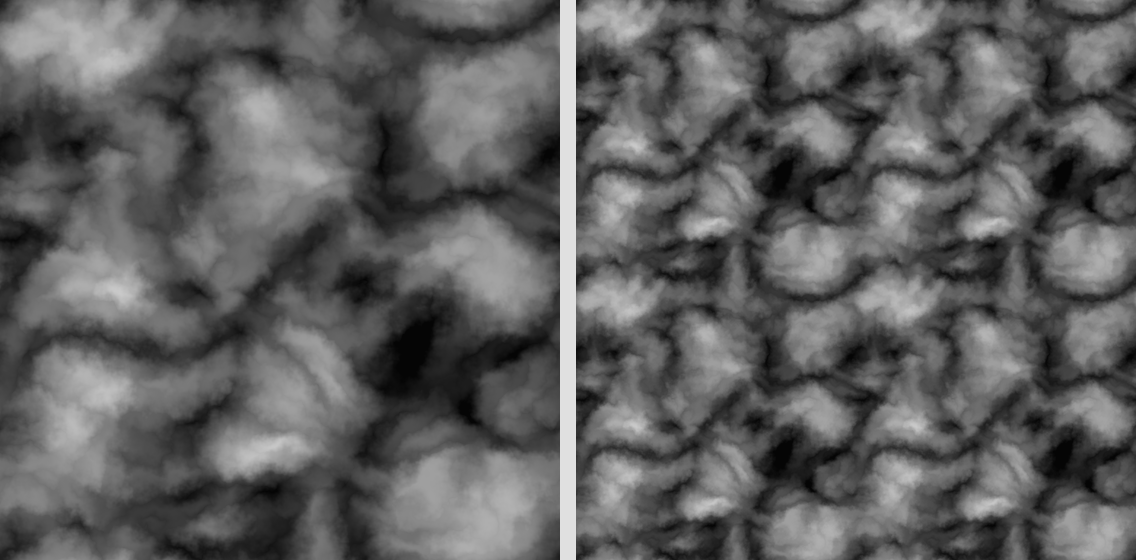
Left: one tile. Right: repeated 2 by 2.
Give the GLSL for this texture map, as a three.js fragment shader.

```glsl
// Tileable smoky grey clouds with dark ragged creases and faint light folds.
// Folded gradient noise (absolute value) is layered at several scales, and its
// domain is bent by a broad warp and frayed by a fine fractal warp.

varying vec2 vUv;

const float BASE_GREY = 0.115;
const vec2 CLOUD_CELLS = vec2(3.0, 4.0);   // whole repeats keep the tile seamless
const int FRAY_OCTAVES = 4;

// Sine-free hash: two values in 0..1 from a lattice cell and a seed.
vec2 hash2(vec2 cell, float seed) {
  vec3 p = fract(vec3(cell.xyx + seed * 17.31) * vec3(0.1031, 0.1030, 0.0973));
  p += dot(p, p.yzx + 33.33);
  return fract((p.xx + p.yz) * p.zy);
}

// Contribution of one lattice corner, wrapped to the period.
float cornerSlope(vec2 cell, vec2 offset, vec2 period, float seed) {
  vec2 wrapped = floor(mod(cell + 0.5, period));
  vec2 gradient = normalize(hash2(wrapped, seed) - 0.5001);
  return dot(gradient, offset);
}

// Periodic gradient noise, roughly -0.7..0.7.
float gradientNoise(vec2 uv, vec2 period, float seed) {
  vec2 p = uv * period;
  vec2 cell = floor(p);
  vec2 f = p - cell;
  vec2 w = f * f * f * (f * (f * 6.0 - 15.0) + 10.0);
  vec2 e = vec2(1.0, 0.0);
  float low = mix(cornerSlope(cell, f, period, seed),
                  cornerSlope(cell + e.xy, f - e.xy, period, seed), w.x);
  float high = mix(cornerSlope(cell + e.yx, f - e.yx, period, seed),
                   cornerSlope(cell + e.xx, f - e.xx, period, seed), w.x);
  return mix(low, high, w.y);
}

// Noise folded at zero, which leaves a sharp crease.
float creasedNoise(vec2 uv, vec2 period, float seed) {
  return abs(gradientNoise(uv, period, seed));
}

vec2 warpNoise(vec2 uv, vec2 period, float seed) {
  return vec2(gradientNoise(uv, period, seed),
              gradientNoise(uv, period, seed + 1.0));
}

// Fine fractal displacement that frays the cloud edges.
vec2 fray(vec2 uv, vec2 period, float amplitude, float gain) {
  vec2 shift = vec2(0.0);
  for (int i = 0; i < FRAY_OCTAVES; i++) {
    shift += amplitude * warpNoise(uv, period, 20.0 + 2.0 * float(i));
    period *= 2.0;
    amplitude *= gain;
  }
  return shift;
}

float cloudGrey(vec2 uv) {
  float grey = BASE_GREY;
  grey += 0.20 * gradientNoise(uv, vec2(2.0, 3.0), 1.0);    // broad light and shade
  grey += 1.05 * creasedNoise(uv, CLOUD_CELLS, 2.0);        // main clouds
  grey += 0.45 * creasedNoise(uv, CLOUD_CELLS * 2.0, 3.0);  // smaller billows
  grey += 0.20 * creasedNoise(uv, CLOUD_CELLS * 4.0, 4.0);  // wisps
  grey -= 0.30 * creasedNoise(uv, vec2(5.0, 6.0), 5.0);     // light folds
  return grey;
}

void main() {
  vec2 broadWarp = 0.08 * warpNoise(vUv, vec2(4.0, 5.0), 10.0);
  vec2 fineWarp = fray(vUv, vec2(24.0), 0.018, 0.55);
  float grey = cloudGrey(vUv + broadWarp + fineWarp);
  gl_FragColor = vec4(vec3(clamp(grey, 0.02, 0.85)), 1.0);
}
```
